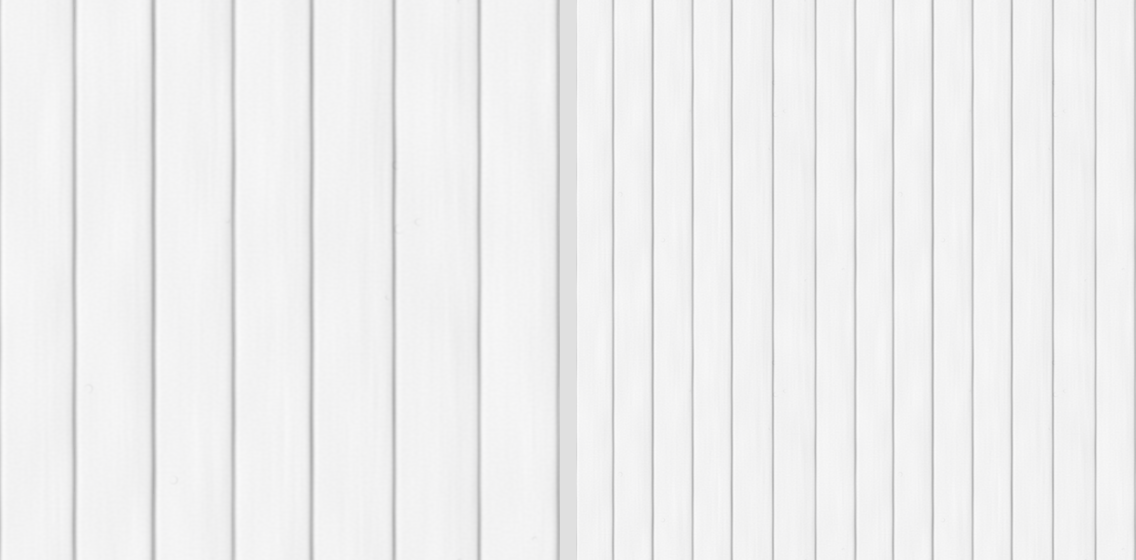
Left, the tile; right, the same tile 2 across and 2 down.
Reproduce this texture procedurally as a WebGL 2 fragment shader.

```glsl
#version 300 es
precision highp float;
// White painted tongue-and-groove boards: seven vertical planks with soft grey grooves.

#define PLANKS 7
#define GROOVE_SIGMA 0.0030
#define GROOVE_DEPTH 0.225
#define HIGHLIGHT 0.018
#define EDGE_SHADE 0.012
#define STREAKS 0.016
#define CLOUDS 0.012
#define FINE_GRAIN 0.010
#define MARKS 9
#define MARK_DEPTH 0.035
#define PAINT vec3(0.952, 0.952, 0.953)

uniform vec2 u_resolution;
out vec4 outColor;

const float TAU = 6.2831853;

vec2 hash2(vec2 p) {
    vec3 q = fract(p.xyx * vec3(0.1031, 0.1030, 0.0973));
    q += dot(q, q.yzx + 33.33);
    return fract((q.xx + q.yz) * q.zy);
}

float gradientDot(vec2 cell, vec2 offset, vec2 period) {
    float angle = TAU * hash2(mod(cell, period) + period * 0.37).x;
    return dot(vec2(cos(angle), sin(angle)), offset);
}

// Gradient noise that wraps after a whole number of cells.
float wrappedNoise(vec2 uv, vec2 period) {
    vec2 p = uv * period;
    vec2 cell = floor(p), f = p - cell;
    vec2 w = f * f * f * (f * (f * 6.0 - 15.0) + 10.0);
    vec2 e = vec2(1.0, 0.0);
    float low = mix(gradientDot(cell, f, period),
                    gradientDot(cell + e.xy, f - e.xy, period), w.x);
    float high = mix(gradientDot(cell + e.yx, f - e.yx, period),
                     gradientDot(cell + e.xx, f - e.xx, period), w.x);
    return mix(low, high, w.y);
}

float bell(float d, float sigma) {
    return exp(-0.5 * d * d / (sigma * sigma));
}

// Evenly spaced grooves, pushed aside a little so the planks differ in width.
float grooveX(float i) {
    float a = TAU * i / float(PLANKS);
    float shift = 0.0056 * cos(a) - 0.0018 * sin(a) + 0.0010 * cos(2.0 * a) - 0.0029 * sin(2.0 * a);
    return i / float(PLANKS) - 0.0090 + shift;
}

// Small dents in the paint: faint rings, open on one side.
float paintMarks(vec2 uv) {
    float sum = 0.0;
    for (int i = 0; i < MARKS; i++) {
        vec2 seed = hash2(vec2(float(i) + 3.0, 17.0));
        vec2 d = uv - seed;
        d -= round(d);
        float radius = 0.003 + 0.005 * hash2(vec2(float(i), 41.0)).x;
        float side = 0.5 + 0.5 * sin(atan(d.y, d.x + 1e-6) + TAU * seed.x);
        sum += bell(length(d) - radius, 0.0018) * side;
    }
    return sum;
}

void main() {
    vec2 uv = gl_FragCoord.xy / u_resolution;
    float wobble = 0.0012 * wrappedNoise(uv, vec2(7.0, 9.0));

    // Grooves: dark core, soft shadow on the left, bright lip on the right.
    float shade = 0.0, fromLeft = 1.0, plank = 0.0;
    for (int i = 0; i < PLANKS; i++) {
        float id = float(i);
        vec2 vary = hash2(vec2(id, 5.0));
        float d = uv.x + wobble - grooveX(id);
        float gap = fract(d);
        if (gap < fromLeft) {
            fromLeft = gap;
            plank = id;
        }
        d -= round(d);
        float wear = 1.0 + 0.25 * wrappedNoise(uv, vec2(11.0, 6.0));
        shade -= GROOVE_DEPTH * mix(0.88, 1.06, vary.x) * wear * bell(d, GROOVE_SIGMA * mix(0.92, 1.12, vary.y));
        shade -= 0.022 * bell(d + 0.006, 0.004);
        shade += HIGHLIGHT * mix(0.6, 1.2, vary.y) * bell(d - 0.009, 0.003);
    }

    // Each plank slides its grain along its length and has its own tone.
    vec2 tone = hash2(vec2(plank, 23.0));
    vec2 grainUv = uv + vec2(0.0, tone.x);
    float across = fromLeft * float(PLANKS);
    float streak = wrappedNoise(grainUv, vec2(70.0, 3.0)) + 0.6 * wrappedNoise(grainUv, vec2(150.0, 8.0));
    shade += STREAKS * streak * mix(0.4, 1.0, smoothstep(0.2, 0.8, across));
    shade += CLOUDS * wrappedNoise(grainUv, vec2(14.0, 6.0));
    shade += FINE_GRAIN * wrappedNoise(uv, vec2(120.0, 170.0));
    shade += 0.006 * (tone.y - 0.5) - EDGE_SHADE * smoothstep(0.5, 1.0, across);
    shade -= MARK_DEPTH * paintMarks(uv);

    outColor = vec4(clamp(PAINT + shade, 0.0, 1.0), 1.0);
}
```
